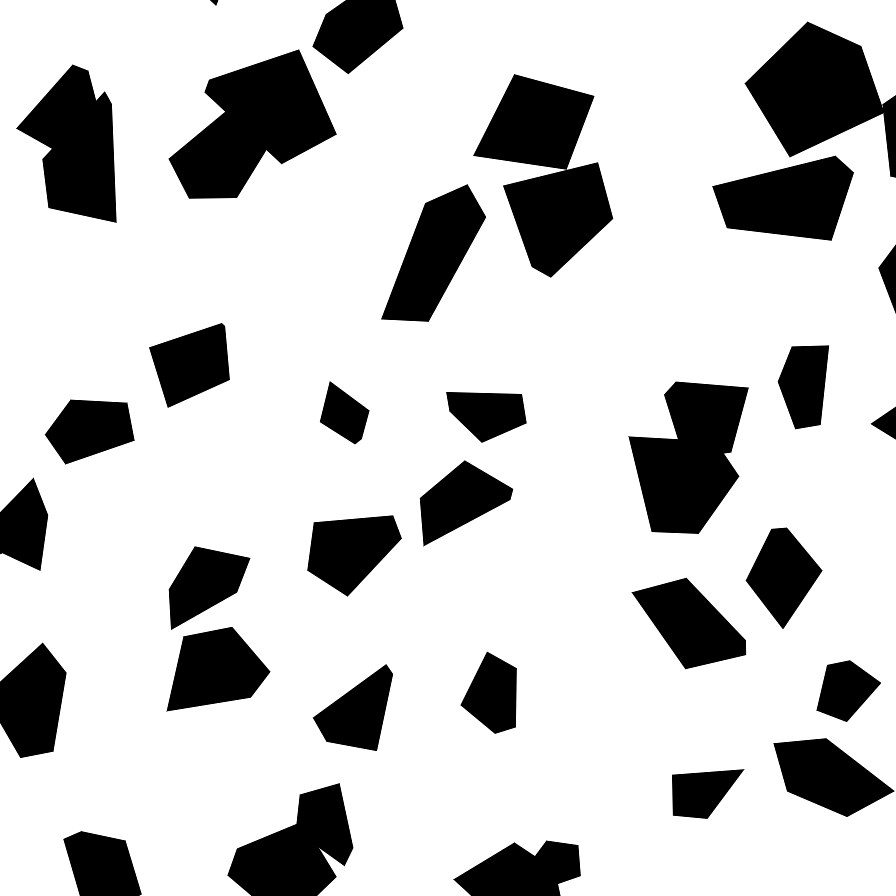
Reproduce this pattern procedurally as a WebGL 1 fragment shader.

```glsl
precision highp float;
uniform vec2 u_resolution;

#define CELLS 6.0          // grid cells across the canvas
#define FILL 0.85          // chance that a cell holds a shard
#define SCATTER 0.8        // range of shard centres within a cell
#define SIDES 5            // cutting lines per shard
#define ANGLE_JITTER 0.7   // irregularity of the side directions
#define NEAR_SIDE 0.10     // nearest side distance, in cells
#define FAR_SIDE 0.40      // farthest side distance, in cells
#define MIN_SCALE 0.65
#define MAX_SCALE 1.30
#define EDGE_PIXELS 0.8    // width of the smoothed edge
#define SEED vec2(23.0, 61.0)

const float TAU = 6.2831853;
const vec3 PAPER = vec3(1.0);
const vec3 INK = vec3(0.0);

vec2 hash22(vec2 p) {
  vec3 q = fract(p.xyx * vec3(0.1031, 0.1030, 0.0973));
  q += dot(q, q.yzx + 33.33);
  return fract((q.xx + q.yz) * q.zy);
}

// Convex shard: the intersection of half-planes facing around its centre
float shardDistance(vec2 p, vec2 key, float turn, float scale) {
  float dist = -1e3;
  for (int i = 0; i < SIDES; i++) {
    float side = float(i);
    vec2 rnd = hash22(key + 37.7 * (side + 1.0));
    float angle = TAU * (turn + (side + ANGLE_JITTER * (rnd.x - 0.5)) / float(SIDES));
    float offset = scale * mix(NEAR_SIDE, FAR_SIDE, rnd.y);
    dist = max(dist, dot(p, vec2(cos(angle), sin(angle))) - offset);
  }
  return dist;
}

// Union of the shards in the surrounding cells
float scatterDistance(vec2 p) {
  vec2 cell = floor(p);
  float dist = 1e3;
  for (int y = -1; y <= 1; y++) {
    for (int x = -1; x <= 1; x++) {
      vec2 id = cell + vec2(float(x), float(y));
      vec2 key = id + SEED;
      vec2 centre = id + 0.5 + SCATTER * (hash22(key) - 0.5);
      vec2 form = hash22(key + 11.3);
      float present = hash22(key + 19.1).x;
      if (present < FILL) {
        float scale = mix(MIN_SCALE, MAX_SCALE, form.y);
        dist = min(dist, shardDistance(p - centre, key, form.x, scale));
      }
    }
  }
  return dist;
}

void main() {
  float canvas = min(u_resolution.x, u_resolution.y);
  vec2 p = gl_FragCoord.xy / canvas * CELLS;
  float edge = EDGE_PIXELS * CELLS / canvas;
  float ink = clamp(0.5 - scatterDistance(p) / edge, 0.0, 1.0);
  gl_FragColor = vec4(mix(PAPER, INK, ink), 1.0);
}
```
